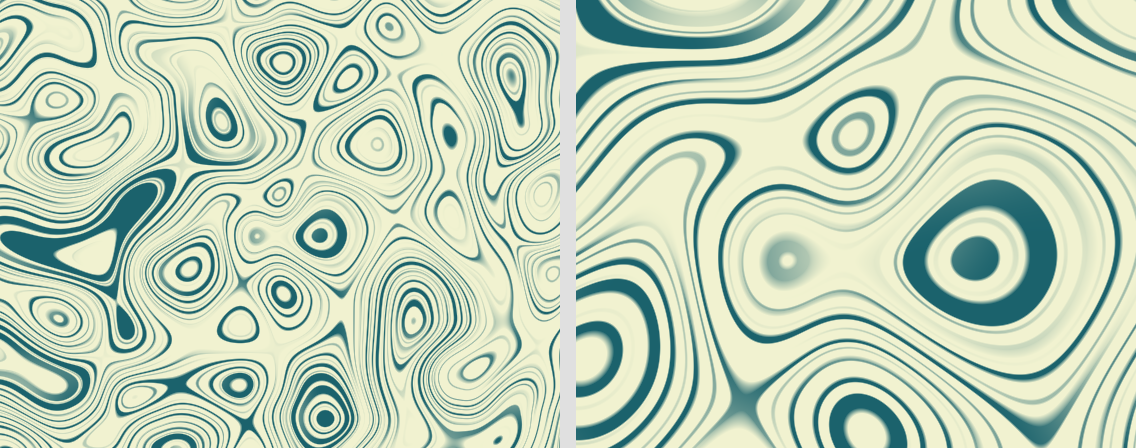
Left, the full canvas; right, a detail of the centre.
Write a Shadertoy shader that draws this pattern.

```glsl
// Marbled contour bands: a smooth height field is sliced into levels,
// and every level draws a teal line of its own width, softness and opacity.
// Lines widen where the field is flat and fade in and out along their length.

float hash(vec2 p) {
    vec3 q = fract(vec3(p.xyx) * vec3(0.1031, 0.1030, 0.0973));
    q += dot(q, q.yzx + 33.33);
    return fract((q.x + q.y) * q.z);
}

// Slope contribution of one lattice corner
float corner(vec2 cell, vec2 offset) {
    float angle = 6.2832 * hash(cell + 57.0);
    return dot(vec2(cos(angle), sin(angle)), offset);
}

// Gradient noise, roughly -0.7 to 0.7
float noise(vec2 p) {
    vec2 i = floor(p), f = fract(p), e = vec2(0.0, 1.0);
    vec2 u = f * f * f * (f * (f * 6.0 - 15.0) + 10.0);
    float low = mix(corner(i, f), corner(i + e.yx, f - e.yx), u.x);
    float high = mix(corner(i + e.xy, f - e.xy), corner(i + e.yy, f - e.yy), u.x);
    return mix(low, high, u.y);
}

// Broad rounded hills, slightly warped
float height(vec2 p) {
    p += 0.22 * vec2(noise(p * 0.8 + 11.3), noise(p * 0.8 + 37.7));
    return noise(p) + 0.5 * noise(p * 0.53 + 7.4);
}

// Coverage of a line of half width w, seen through a filter of width blur
float line(float d, float w, float blur) {
    float a = clamp(d + 0.5 * blur, -w, w);
    float b = clamp(d - 0.5 * blur, -w, w);
    return (a - b) / blur;
}

// Strongest ink among the levels near t
float ink(vec2 p, float t, float pixel) {
    float result = 0.0;
    for (int k = -1; k <= 1; k++) {
        float level = floor(t) + float(k);
        float r1 = hash(vec2(level + 80.0, 3.0));
        float r2 = hash(vec2(level + 80.0, 19.0));
        float r3 = hash(vec2(level + 80.0, 41.0));

        // Slow variation along the line
        vec2 drift = p * 0.55 + vec2(level * 3.71, level * 1.37);
        float fade = noise(drift);
        float opacity = smoothstep(-0.32, 0.06, fade);

        // Main line, with one side softer than the other
        float d = t - level - 0.5 - 0.35 * (r2 - 0.5);
        float w = mix(0.07, 0.37, r1 * r1) * (1.0 + 0.7 * fade);
        float side = smoothstep(-w, w, r3 > 0.5 ? d : -d);
        float soft = 0.03 + (0.08 + 0.3 * (1.0 - opacity)) * side;
        result = max(result, opacity * line(d, w, length(vec2(pixel, soft))));

        // Thin pale companion
        float thin = line(t - level - 0.08 * r3, 0.045, length(vec2(pixel, 0.03)));
        result = max(result, thin * mix(0.25, 0.75, r2) * smoothstep(-0.2, 0.3, noise(drift + 23.5)));
    }
    return result;
}

void mainImage(out vec4 fragColor, in vec2 fragCoord) {
    vec2 p = fragCoord / iResolution.y * 4.5 + vec2(3.3, 8.6);
    float t = height(p) * 13.0;
    float pixel = max(length(vec2(dFdx(t), dFdy(t))), 0.001) * 1.2;

    vec3 cream = vec3(0.945, 0.950, 0.815);
    vec3 teal = vec3(0.105, 0.385, 0.425);
    fragColor = vec4(mix(cream, teal, ink(p, t, pixel)), 1.0);
}
```
